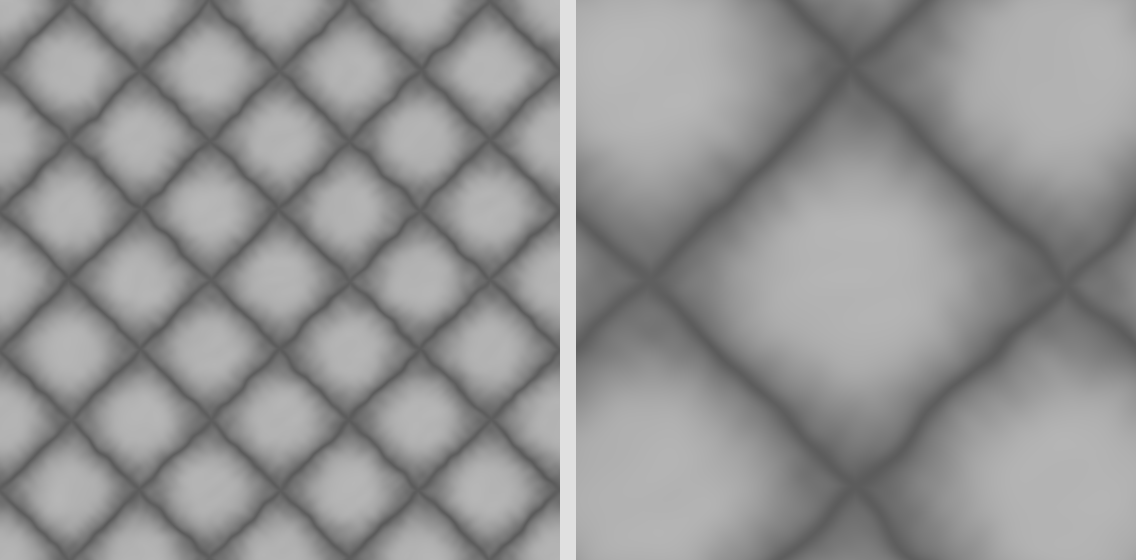
Left: the whole. Right: its middle third, enlarged.
Give the GLSL for this texture map, as a Shadertoy shader.

```glsl
const float TAU = 6.2831853;

vec2 gradient(vec2 cell, vec2 period, float seed) {
    vec2 c = mod(cell, period);
    vec3 q = fract(vec3(c.xyx + seed) * vec3(0.1031, 0.1030, 0.0973));
    q += dot(q, q.yzx + 33.33);
    float angle = TAU * fract((q.x + q.y) * q.z);
    return vec2(cos(angle), sin(angle));
}

// Gradient noise that wraps after a whole number of cells
float wrapNoise(vec2 p, vec2 period, float seed) {
    vec2 i = floor(p), f = fract(p);
    vec2 w = f * f * f * (f * (f * 6.0 - 15.0) + 10.0);
    vec2 e = vec2(0.0, 1.0);
    float a = dot(gradient(i, period, seed), f);
    float b = dot(gradient(i + e.yx, period, seed), f - e.yx);
    float c = dot(gradient(i + e.xy, period, seed), f - e.xy);
    float d = dot(gradient(i + e.yy, period, seed), f - e.yy);
    return mix(mix(a, b, w.x), mix(c, d, w.x), w.y);
}

float tileNoise(vec2 uv, vec2 frequency, float seed) {
    return wrapNoise(uv * frequency, frequency, seed);
}

vec2 tileWarp(vec2 uv, float frequency, float seed) {
    return vec2(tileNoise(uv, vec2(frequency), seed),
                tileNoise(uv, vec2(frequency), seed + 17.0));
}

// Diagonal axes; whole steps of uv remain whole steps here
vec2 diagonal(vec2 p) {
    return vec2(p.x + p.y, p.x - p.y);
}

// Signed position in a diamond: 0 at its centre, -1 and 1 on the seams
vec2 diamondCoord(vec2 p) {
    return 2.0 * (fract(diagonal(p) + 0.5) - 0.5);
}

float pillow(vec2 d) {
    vec2 dome = 1.0 - d * d;
    return smoothstep(-0.3, 0.95, dome.x * dome.y);
}

float seam(vec2 d, float width) {
    vec2 gap = (1.0 - abs(d)) / width;
    return max(exp(-gap.x * gap.x), exp(-gap.y * gap.y));
}

// Short puckers running away from each seam
float puckers(vec2 uv, vec2 d) {
    vec2 q = diagonal(uv + 0.012 * tileWarp(uv, 14.0, 5.0));
    vec2 near = smoothstep(0.3, 0.85, abs(d));
    return near.x * tileNoise(q, vec2(13.0, 42.0), 41.0)
         + near.y * tileNoise(q, vec2(42.0, 13.0), 53.0);
}

// Soft curved folds in the cloth
float creases(vec2 uv) {
    vec2 q = uv + 0.05 * tileWarp(uv, 7.0, 71.0);
    float folds = tileNoise(diagonal(q), vec2(11.0, 25.0), 83.0);
    float ridges = 0.25 - abs(tileNoise(q, vec2(13.0, 19.0), 97.0));
    return 0.6 * folds + 0.5 * ridges;
}

void mainImage(out vec4 fragColor, in vec2 fragCoord) {
    const float repeats = 4.0;
    const float seamShade = 0.365;
    const float clothRange = 0.34;

    vec2 uv = fragCoord / iResolution.xy;
    vec2 wobble = 0.028 * tileWarp(uv, 20.0, 3.0) + 0.014 * tileWarp(uv, 43.0, 29.0);
    vec2 d = diamondCoord(uv * repeats + wobble);

    // Padded cloth and stitched groove
    float shade = seamShade + clothRange * pillow(d);
    shade -= 0.05 * seam(d, 0.07);

    // Uneven cloth
    shade += 0.035 * puckers(uv, d) * (1.0 - seam(d, 0.1));
    shade += 0.024 * creases(uv);
    shade += 0.016 * tileNoise(uv, vec2(9.0), 61.0);

    fragColor = vec4(vec3(shade), 1.0);
}
```
